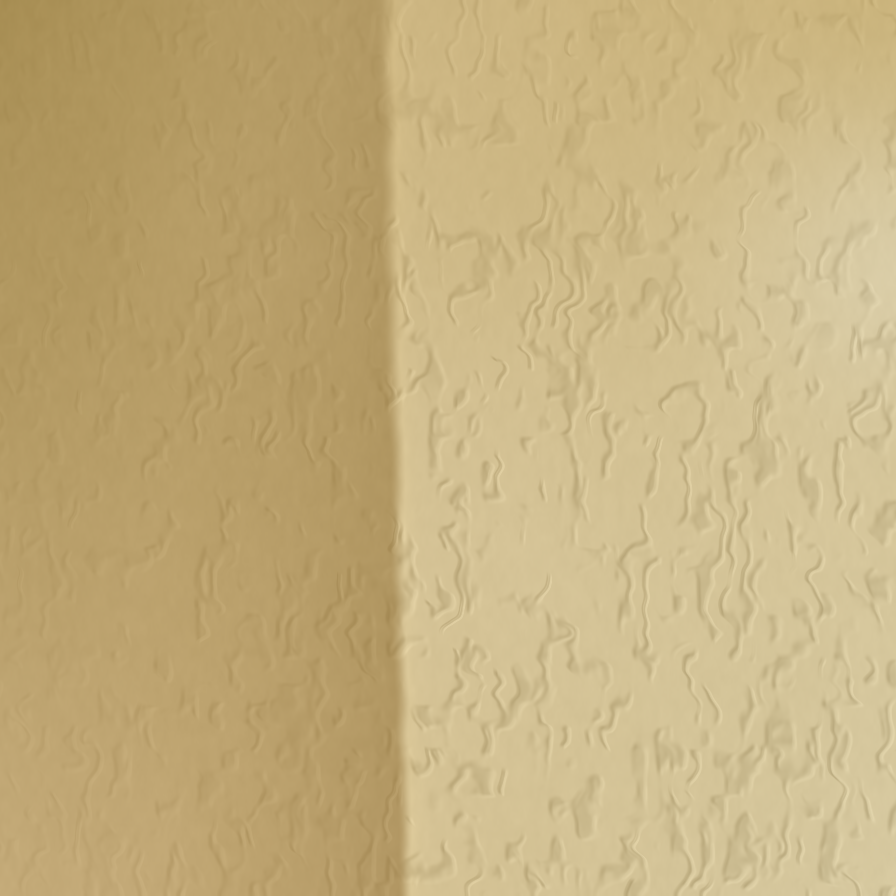
A WebGL 2 fragment shader for this texture:

```glsl
#version 300 es
precision highp float;
// Corner of two cream plaster walls with short vertical grooves, lit from the right.

#define GRAIN_SCALE vec2(52.0, 17.0)  // grooves per canvas, across and along
#define GROOVE_WIDTH 0.17             // half width in noise value
#define RELIEF_STEP 0.0022            // offset used to light the relief
#define LIT_RELIEF 0.075              // relief contrast, right wall
#define SHADE_RELIEF 0.042            // relief contrast, left wall
#define GROOVE_DARK 0.045             // darkening inside the grooves
#define CORNER_TOP 0.431
#define CORNER_BOTTOM 0.453
#define CORNER_SOFT 0.008

uniform vec2 u_resolution;
out vec4 fragColor;

// Integer hash of a lattice point, 0 to 1
float hash(vec2 cell) {
    uvec2 q = uvec2(ivec2(cell) + 4096) * uvec2(1597334673u, 3812015801u);
    uint n = (q.x ^ q.y) * 1597334673u;
    n = (n ^ (n >> 15)) * 2246822519u;
    return float((n ^ (n >> 13)) >> 8) / 16777216.0;
}

float valueNoise(vec2 p) {
    vec2 cell = floor(p), f = fract(p);
    f = f * f * (3.0 - 2.0 * f);
    float low = mix(hash(cell), hash(cell + vec2(1, 0)), f.x);
    float high = mix(hash(cell + vec2(0, 1)), hash(cell + vec2(1, 1)), f.x);
    return mix(low, high, f.y);
}

float fbm(vec2 p) {
    float sum = 0.0, amp = 0.5;
    for (int i = 0; i < 3; i++) {
        sum += amp * valueNoise(p);
        p = p * 2.03 + 17.3;
        amp *= 0.5;
    }
    return sum / 0.875;
}

// Depth of the broken, wandering grooves: 0 on the surface, 1 at the bottom
float grooveDepth(vec2 p) {
    vec2 q = p * GRAIN_SCALE;
    q.x += 1.5 * (valueNoise(p * vec2(30.0, 34.0)) - 0.5);
    q.x += 0.5 * (valueNoise(p * vec2(85.0, 75.0) + 31.0) - 0.5);
    float n = 0.75 * valueNoise(q) + 0.25 * valueNoise(q * vec2(2.1, 2.6) + 9.0);
    float line = 1.0 - smoothstep(0.0, GROOVE_WIDTH, abs(n - 0.5));
    float broken = smoothstep(0.36, 0.62, valueNoise(p * vec2(66.0, 40.0) + 57.0));
    return line * broken;
}

vec3 bilinear(vec3 bl, vec3 br, vec3 tl, vec3 tr, vec2 t) {
    return mix(mix(bl, br, t.x), mix(tl, tr, t.x), t.y);
}

void main() {
    vec2 uv = gl_FragCoord.xy / u_resolution;
    float pixel = 1.0 / min(u_resolution.x, u_resolution.y);

    // Slightly leaning, uneven corner line
    float corner = mix(CORNER_BOTTOM, CORNER_TOP, uv.y);
    corner += 0.004 * (valueNoise(vec2(3.0, uv.y * 28.0)) - 0.5);
    float side = uv.x - corner;
    float soft = max(CORNER_SOFT + 0.004 * uv.y, pixel);
    float lit = smoothstep(-soft, soft, side);

    // Shaded wall: olive at the top left, warm at the bottom left
    vec2 leftPos = vec2(clamp(uv.x / corner, 0.0, 1.0), uv.y);
    vec3 shaded = bilinear(vec3(0.765, 0.665, 0.470), vec3(0.705, 0.600, 0.395),
                           vec3(0.655, 0.555, 0.325), vec3(0.710, 0.610, 0.400), leftPos);
    shaded += 0.016 * exp(-pow((leftPos.x - 0.5) / 0.35, 2.0));
    shaded -= 0.022 * exp(-abs(side) / 0.035);

    // Lit wall: golden at the top, paler below, with a glow at the right
    vec2 rightPos = vec2(clamp(side / (1.0 - corner), 0.0, 1.0), uv.y);
    vec3 sunny = bilinear(vec3(0.820, 0.745, 0.560), vec3(0.825, 0.770, 0.605),
                          vec3(0.795, 0.705, 0.500), vec3(0.790, 0.700, 0.480), rightPos);
    float glow = exp(-dot((uv - vec2(1.02, 0.72)) / vec2(0.20, 0.17),
                          (uv - vec2(1.02, 0.72)) / vec2(0.20, 0.17)));
    float middle = exp(-pow((uv.y - 0.42) / 0.32, 2.0));
    sunny += vec3(0.045, 0.070, 0.120) * glow + vec3(0.018, 0.026, 0.042) * middle;
    sunny += vec3(0.025, 0.022, 0.015) * exp(-abs(side - 0.008) / 0.010);

    vec3 color = mix(shaded, sunny, lit);

    // Broad stains and fine grain
    color += vec3(0.020, 0.020, 0.028) * (fbm(uv * vec2(7.0, 4.0) + 3.0) - 0.5);
    color += 0.022 * (fbm(uv * vec2(130.0, 70.0)) - 0.5);

    // Side light on the relief, fading towards the upper left
    vec2 offset = vec2(max(RELIEF_STEP, 0.5 * pixel), -0.0010);
    float depth = grooveDepth(uv);
    float slope = grooveDepth(uv - offset) - grooveDepth(uv + offset);
    float fade = mix(0.50, 1.0, smoothstep(1.0, 0.45, uv.y));
    fade *= mix(0.45, 1.0, smoothstep(0.0, 0.22, uv.x));
    float contrast = mix(SHADE_RELIEF, LIT_RELIEF, lit) * fade;
    color += vec3(0.95, 1.0, 1.05) * contrast * clamp(slope, -0.9, 0.6);
    color -= GROOVE_DARK * fade * mix(0.25, 1.0, lit) * (depth - 0.15);

    fragColor = vec4(clamp(color, 0.0, 1.0), 1.0);
}
```
